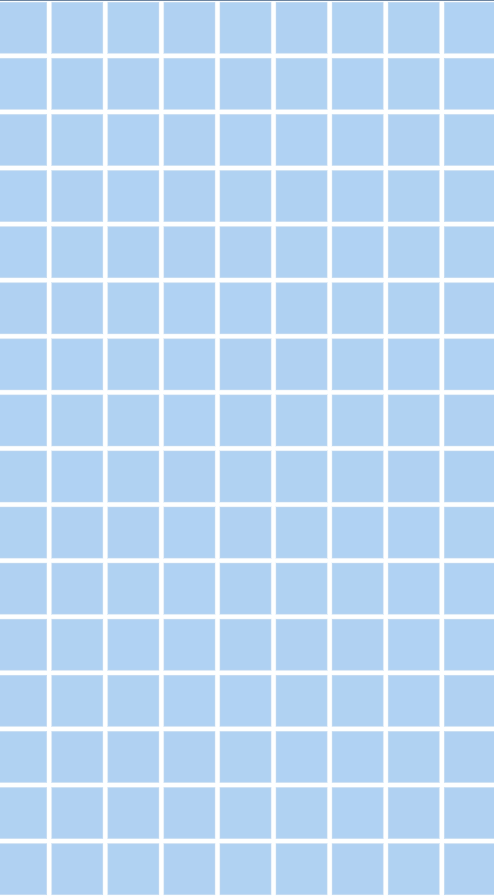
Give the GLSL for this pattern, as a Shadertoy shader.

```glsl
// Pale blue square tiles separated by a soft-edged white grid.

const float PITCH = 0.0626;                        // tile spacing, in canvas heights
const float HALF_LINE = 0.0026;                    // half the width of a grid line
const vec2 FIRST_CROSSING = vec2(0.0549, 0.0623);  // measured from the upper left
const float RIM_WIDTH = 0.0011;                    // dark hairline on the top edge

const vec3 TILE_BLUE = vec3(0.69, 0.822, 0.95);
const vec3 FRINGE_BLUE = vec3(0.725, 0.83, 0.935);
const vec3 LINE_WHITE = vec3(0.995, 1.0, 1.0);
const vec3 RIM_GREY = vec3(0.42, 0.51, 0.62);

// Distance to the centre of the nearest line, per axis
vec2 lineDistance(vec2 p, vec2 origin, float pitch) {
    return abs(fract((p - origin) / pitch + 0.5) - 0.5) * pitch;
}

// Coverage of a band of the given half width, blurred over one softness
float band(float dist, float halfWidth, float softness) {
    return 1.0 - smoothstep(halfWidth - softness, halfWidth + softness, dist);
}

// Small per-tile brightness variation
float hash21(vec2 cell) {
    return fract(sin(dot(cell, vec2(127.1, 311.7))) * 4375.5);
}

vec3 tileColor(vec2 cell, float variation) {
    return TILE_BLUE + variation * (hash21(cell) - 0.5);
}

void mainImage(out vec4 fragColor, in vec2 fragCoord) {
    float pixel = 1.0 / iResolution.y;
    vec2 p = vec2(fragCoord.x, iResolution.y - fragCoord.y) * pixel;

    // Tiles
    vec2 cell = floor((p - FIRST_CROSSING) / PITCH);
    vec3 color = tileColor(cell, 0.004);

    // Grid lines with a faint fringe
    vec2 d = lineDistance(p, FIRST_CROSSING, PITCH);
    float nearest = min(d.x, d.y);
    float softness = max(0.0009, 0.6 * pixel);
    color = mix(color, FRINGE_BLUE, band(nearest, HALF_LINE + 0.0009, softness));
    color = mix(color, LINE_WHITE, band(nearest, HALF_LINE, softness));

    // Hairline along the top edge
    float rim = clamp((RIM_WIDTH - p.y) / pixel + 0.5, 0.0, 1.0);
    color = mix(color, RIM_GREY, rim);

    fragColor = vec4(color, 1.0);
}
```
